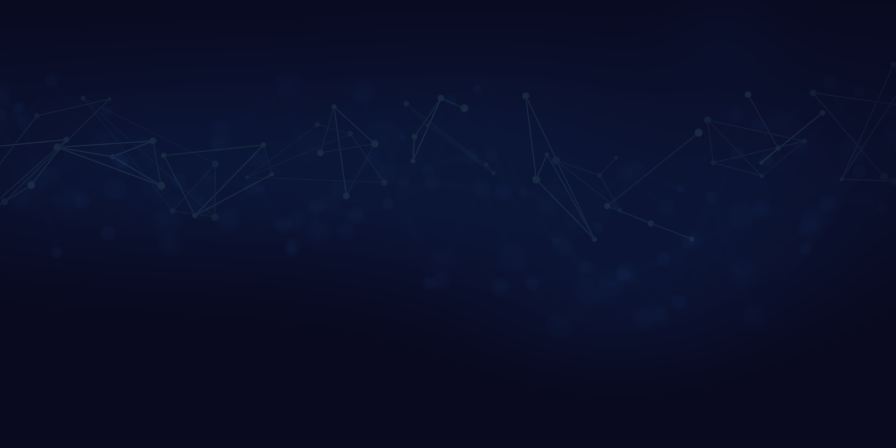
This background is drawn by a Shadertoy shader. Its source:

```glsl
// Dim network of linked nodes and soft bokeh drifting across a midnight blue haze.

const vec3 NIGHT = vec3(0.034, 0.036, 0.120);
const vec3 HAZE = vec3(0.045, 0.083, 0.210);
const vec3 BOKEH = vec3(0.09, 0.22, 0.42);
const vec3 WIRE = vec3(0.17, 0.29, 0.34);

float hash(float n, float seed) {
    return fract(sin(n * 127.1 + seed * 311.7) * 43758.5453);
}

float bell(float x, float center, float width) {
    float t = (x - center) / width;
    return exp(-t * t);
}

float blob(vec2 p, vec2 center, vec2 size) {
    vec2 q = (p - center) / size;
    return exp(-dot(q, q));
}

float segmentDistance(vec2 p, vec2 a, vec2 b) {
    vec2 ab = b - a;
    float t = clamp(dot(p - a, ab) / dot(ab, ab), 0.0, 1.0);
    return length(p - a - ab * t);
}

// Soft edged coverage of a shape of the given radius.
float cover(float d, float radius, float blur) {
    return 1.0 - smoothstep(radius - blur, radius + blur, d);
}

// Center line of the network: a wave, or a band that sags on the right.
float ridge(float x, float sag) {
    float wave = 0.655 + 0.08 * cos(7.4 * (x - 0.18));
    float band = 0.63 - 0.25 * bell(x, 1.42, 0.40);
    return mix(wave, band, sag);
}

vec2 nodeAt(float i, float count, float seed, float sag, float spread) {
    float x = -0.1 + 2.2 * (i + 1.8 * hash(i, seed) - 0.4) / count;
    float y = ridge(x, sag) + spread * (2.0 * hash(i, seed + 1.0) - 1.0);
    return vec2(x, y);
}

// Thin links and dots, gathered in separate clusters of four nodes.
float wires(vec2 p, float count, float seed, float spread, float pixel) {
    float light = 0.0;
    float width = max(0.0014, 0.35 * pixel);
    for (float i = 0.0; i < count; i++) {
        vec2 a = nodeAt(i, count, seed, 0.0, spread);
        float strength = 0.12 + 0.32 * hash(i, seed + 2.0);
        for (float k = 1.0; k < 4.0; k++) {
            vec2 b = nodeAt(i + k, count, seed, 0.0, spread);
            float together = step(mod(i, 4.0) + k, 3.5);
            float linked = together * step(0.2, hash(i + 9.0 * k, seed + 3.0));
            float d = segmentDistance(p, a, b);
            light = max(light, linked * strength * cover(d, width, 0.8 * pixel));
        }
        float radius = mix(0.004, 0.009, hash(i, seed + 4.0));
        light = max(light, 0.38 * cover(length(p - a), radius, pixel));
    }
    return light;
}

// Out of focus discs joined by broad faint beams.
float bokeh(vec2 p, float count, float seed, float sag, float spread, float scale) {
    float light = 0.0;
    for (float i = 0.0; i < count; i++) {
        vec2 a = nodeAt(i, count, seed, sag, spread);
        vec2 b = nodeAt(i + 2.0, count, seed, sag, spread);
        float size = hash(i, seed + 2.0);
        float radius = scale * mix(0.012, 0.032, size);
        float strength = mix(0.18, 0.07, size);
        light += strength * cover(length(p - a), radius, 0.3 * radius);
        light += 0.03 * cover(segmentDistance(p, a, b), 0.008 * scale, 0.006 * scale);
    }
    return light;
}

// Broad cloud of light behind the network.
float haze(vec2 p) {
    float light = 0.34 * bell(p.y, 0.68, 0.36);
    light += 0.38 * blob(p, vec2(0.35, 0.62), vec2(0.50, 0.21));
    light += 0.46 * blob(p, vec2(1.08, 0.60), vec2(0.46, 0.26));
    light += 0.38 * blob(p, vec2(1.38, 0.32), vec2(0.32, 0.19));
    light += 0.28 * blob(p, vec2(1.70, 0.53), vec2(0.26, 0.24));
    light += 0.14 * blob(p, vec2(1.62, 0.92), vec2(0.13, 0.12));
    return smoothstep(-0.02, 0.88, light);
}

void mainImage(out vec4 fragColor, in vec2 fragCoord) {
    float pixel = 1.0 / iResolution.y;
    vec2 p = fragCoord * pixel;

    vec3 color = mix(NIGHT, HAZE, haze(p));

    // Layers of blurred light, from the sagging band up to the wave
    float soft = bokeh(p, 44.0, 3.0, 1.0, 0.20, 1.0);
    soft += bokeh(p, 32.0, 17.0, 1.0, 0.13, 1.1);
    soft += bokeh(p, 48.0, 29.0, 0.2, 0.16, 0.7);
    float sideFade = 1.0 - 0.5 * smoothstep(1.75, 2.0, p.x);
    color = mix(color, BOKEH, sideFade * min(0.6 * soft, 0.35));

    // Sharp clusters in front, fading toward the right edge
    float net = max(wires(p, 36.0, 8.0, 0.15, pixel), 0.7 * wires(p, 28.0, 41.0, 0.13, pixel));
    color = mix(color, WIRE, sideFade * net);

    fragColor = vec4(color, 1.0);
}
```
